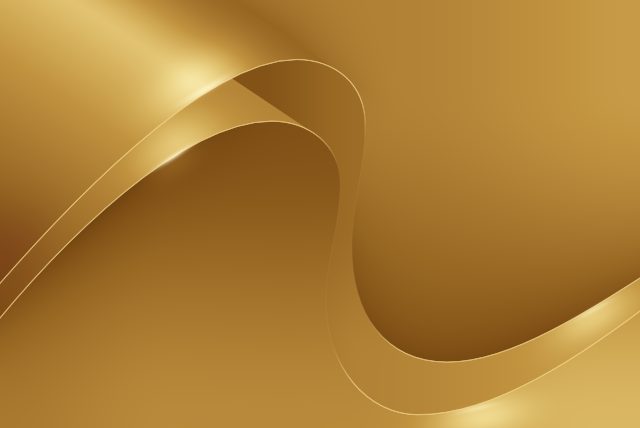
Give the GLSL for this background, as a Shadertoy shader.

```glsl
// Draws folded golden satin sheets with bright rims and soft glints.

// Chained cubic Bezier controls, in units of canvas height.
const vec2 UPPER_RIM[16] = vec2[16](
    vec2(-0.039, 0.293), vec2(0.156, 0.521), vec2(0.479, 0.861), vec2(0.693, 0.861),
    vec2(0.781, 0.861), vec2(0.855, 0.805), vec2(0.853, 0.707), vec2(0.853, 0.600),
    vec2(0.822, 0.531), vec2(0.822, 0.424), vec2(0.822, 0.268), vec2(0.898, 0.154),
    vec2(1.045, 0.154), vec2(1.191, 0.154), vec2(1.367, 0.268), vec2(1.543, 0.381));
const vec2 LOWER_RIM[16] = vec2[16](
    vec2(-0.039, 0.209), vec2(0.146, 0.443), vec2(0.430, 0.717), vec2(0.635, 0.717),
    vec2(0.719, 0.717), vec2(0.795, 0.664), vec2(0.795, 0.570), vec2(0.795, 0.473),
    vec2(0.762, 0.395), vec2(0.762, 0.297), vec2(0.762, 0.141), vec2(0.859, 0.031),
    vec2(0.977, 0.031), vec2(1.152, 0.031), vec2(1.348, 0.160), vec2(1.543, 0.309));

// Gold ramp from deep brown to pale highlight.
const vec3 GOLD[8] = vec3[8](
    vec3(0.41, 0.24, 0.04), vec3(0.51, 0.32, 0.09), vec3(0.60, 0.41, 0.14),
    vec3(0.68, 0.49, 0.20), vec3(0.76, 0.58, 0.25), vec3(0.85, 0.71, 0.38),
    vec3(0.93, 0.84, 0.54), vec3(1.00, 0.96, 0.76));
const vec3 RIM_COLOR = vec3(0.95, 0.84, 0.55);
const vec3 RUST = vec3(0.48, 0.25, 0.10);
const float FOLD_SLOPE = 0.67;

vec3 gold(float tone) {
    float t = clamp(tone, 0.0, 6.999);
    int i = int(t);
    return mix(GOLD[i], GOLD[i + 1], fract(t));
}

vec2 bezier(vec2 a, vec2 b, vec2 c, vec2 d, float t) {
    float s = 1.0 - t;
    return s * s * s * a + 3.0 * s * t * (s * b + t * c) + t * t * t * d;
}

float segmentDistance(vec2 p, vec2 a, vec2 b) {
    vec2 ab = b - a;
    return length(p - a - ab * clamp(dot(p - a, ab) / dot(ab, ab), 0.0, 1.0));
}

// Signed distance to a rim: positive above it, by vertical ray parity.
float rimDistance(vec2 p, vec2 path[16]) {
    float nearest = 10.0, side = 1.0;
    vec2 a = path[0];
    for (int k = 0; k < 15; k += 3) {
        for (int j = 1; j <= 16; j++) {
            vec2 b = bezier(path[k], path[k + 1], path[k + 2], path[k + 3], float(j) / 16.0);
            nearest = min(nearest, segmentDistance(p, a, b));
            if ((a.x > p.x) != (b.x > p.x)) {
                float crossing = mix(a.y, b.y, (p.x - a.x) / (b.x - a.x));
                if (crossing > p.y) side = -side;
            }
            a = b;
        }
    }
    return nearest * side;
}

float cover(float d, float pixel) {
    return smoothstep(-pixel, pixel, d);
}

// Falls from one to zero between two positions.
float fall(float start, float end, float x) {
    return 1.0 - smoothstep(start, end, x);
}

// Elliptical glow stretched along a slope.
float glow(vec2 p, vec2 center, float slope, vec2 size) {
    vec2 along = normalize(vec2(1.0, slope));
    vec2 q = p - center;
    q = vec2(dot(q, along), dot(q, vec2(-along.y, along.x))) / size;
    return exp(-dot(q, q));
}

// Rim light, fading where the cloth turns vertical.
float rimLight(vec2 p, float d, vec2 fadeCenter, float pixel) {
    float line = smoothstep(0.0008 + pixel, 0.0004, abs(d));
    return line * mix(0.05, 0.70, smoothstep(0.20, 0.32, length(p - fadeCenter)));
}

void mainImage(out vec4 fragColor, in vec2 fragCoord) {
    vec2 p = fragCoord / iResolution.y;
    float pixel = 0.8 / iResolution.y;
    float upper = rimDistance(p, UPPER_RIM);
    float lower = rimDistance(p, LOWER_RIM);
    float across = p.y + FOLD_SLOPE * p.x;
    float sheetFold = 1.364 - across;
    float ribbonFold = 1.180 - across;

    // Far backdrop, shaded beside the fold and in the lower hollow.
    float backdrop = 1.35 + 1.85 * smoothstep(0.1, 0.8, p.y)
        + 1.0 * smoothstep(0.9, 1.5, p.x) * smoothstep(0.15, 0.75, p.y)
        - 0.8 * exp(-abs(upper) / 0.07) * fall(0.35, 0.75, p.y)
        - 1.4 * exp(-abs(sheetFold) / 0.10) * fall(0.65, 0.95, p.x);
    vec3 color = gold(backdrop);

    // Upper left sheet with its diagonal sheen.
    float sheet = 1.0 + 6.4 * (min(across, 1.115) - 0.414)
        - 3.6 * smoothstep(1.09, 1.38, across)
        + 1.1 * glow(p, vec2(0.455, 0.81), 0.65, vec2(0.12, 0.06));
    float rust = 0.6 * glow(p, vec2(0.0, 0.39), 1.0, vec2(0.14, 0.12));
    vec3 sheetColor = mix(gold(sheet), RUST, rust);
    float beforeFold = fall(0.770, 0.785, p.x);
    color = mix(color, sheetColor, cover(sheetFold, pixel) * beforeFold);

    // Inside of the curl, flowing into the lower right band.
    float inside = 1.0 + 1.2 * smoothstep(0.58, 0.85, p.x)
        + 1.0 * fall(0.15, 0.5, p.y) + 1.2 * smoothstep(0.8, 1.5, p.x)
        + 1.6 * glow(p, vec2(1.385, 0.262), 0.55, vec2(0.10, 0.045));
    vec3 bandColor = gold(inside);

    // Front ribbon face.
    float ribbon = 1.2 + 5.2 * (min(across, 0.95) - 0.34)
        - 1.1 * smoothstep(0.95, 1.2, across)
        + 1.3 * glow(p, vec2(0.405, 0.65), 0.62, vec2(0.11, 0.06));
    vec3 ribbonColor = mix(gold(ribbon), RUST, rust * 0.7);
    float ribbonMask = cover(ribbonFold, pixel) * fall(0.725, 0.745, p.x);
    bandColor = mix(bandColor, ribbonColor, ribbonMask);
    color = mix(color, bandColor, cover(-upper, pixel));

    // Foreground below the ribbon, with a cast shadow on the left.
    float front = 1.05 + 2.5 * fall(0.0, 0.7, p.y)
        + 1.5 * smoothstep(0.8, 1.4, p.x) - 0.7 * fall(0.0, 0.4, p.x)
        - 0.9 * exp(-abs(lower) / 0.07) * fall(0.3, 0.8, p.x)
        + 1.7 * glow(p, vec2(1.12, 0.025), 0.2, vec2(0.11, 0.05))
        + 1.1 * glow(p, vec2(0.405, 0.625), 0.62, vec2(0.07, 0.035));
    color = mix(color, gold(front), cover(-lower, pixel));

    // Fine rims and glints.
    color = mix(color, RIM_COLOR, rimLight(p, upper, vec2(0.83, 0.47), pixel));
    color = mix(color, RIM_COLOR, rimLight(p, lower, vec2(0.78, 0.40), pixel));
    float glint = glow(p, vec2(0.478, 0.790), 0.58, vec2(0.055, 0.008))
        + glow(p, vec2(0.406, 0.634), 0.65, vec2(0.045, 0.006))
        + 0.6 * glow(p, vec2(1.387, 0.276), 0.55, vec2(0.045, 0.006))
        + 0.6 * glow(p, vec2(1.113, 0.046), 0.22, vec2(0.045, 0.006));
    color = mix(color, vec3(1.0, 0.97, 0.82), clamp(0.7 * glint, 0.0, 1.0));
    fragColor = vec4(color, 1.0);
}
```
